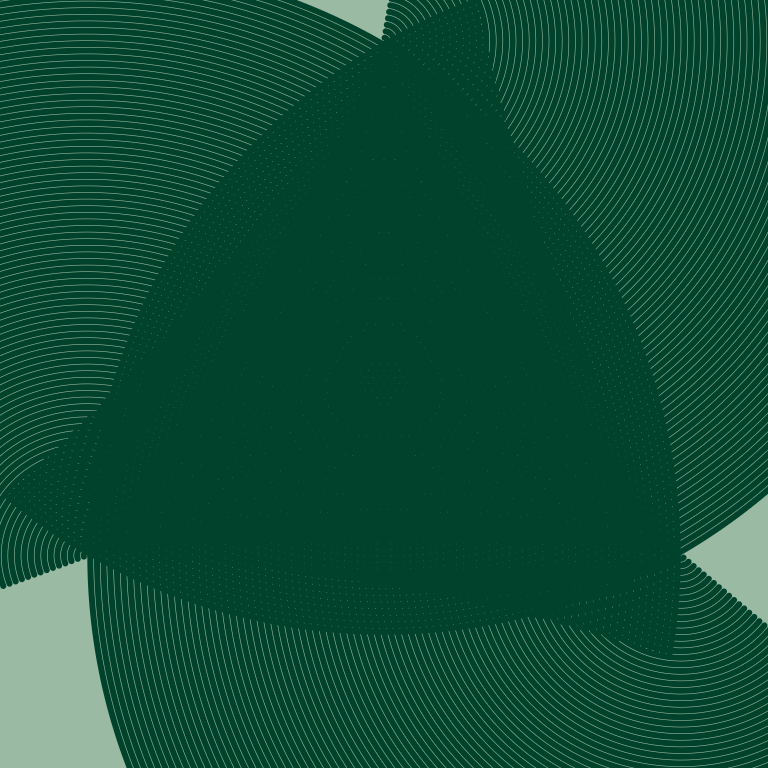
A WebGL 2 fragment shader for this background:

```glsl
#version 300 es
precision highp float;
// Three fans of concentric round-capped arcs, pivoting on the corners of a curved triangle.

uniform vec2 u_resolution;
out vec4 fragColor;

const float TAU = 6.2831853;
const float SIDE = 0.7734;         // triangle side, also the outer fan radius
const float RINGS = 90.0;          // arcs in each fan
const float GAP = 0.09;            // bare share of the ring pitch
const vec3 PALE = vec3(0.604, 0.729, 0.639);
const vec3 FOREST = vec3(0.004, 0.259, 0.173);

vec2 polar(float angle, float radius) {
    return radius * vec2(cos(angle), sin(angle));
}

// Signed distance to a round-capped arc running clockwise from the start angle
float arcDistance(vec2 p, float radius, float start, float sweep, float halfWidth) {
    float turn = mod(start - atan(p.y, p.x), TAU);
    float toArc = abs(length(p) - radius);
    float toCaps = min(distance(p, polar(start, radius)),
                       distance(p, polar(start - sweep, radius)));
    return (turn < sweep ? toArc : toCaps) - halfWidth;
}

// Share of the pixel left bare by one fan
float fanGaps(vec2 p, float start, float pixel) {
    float pitch = SIDE / RINGS;
    float halfWidth = 0.5 * pitch * (1.0 - GAP);
    float first = floor(length(p) / pitch - 0.5);
    float covered = 0.0;
    // Only the two nearest rings can touch this point
    for (int i = 0; i < 2; i++) {
        float ring = first + float(i);
        if (ring < 0.0 || ring >= RINGS) continue;
        float radius = (ring + 0.5) * pitch;
        float sweep = radians(209.7 - 9.0 * (1.0 - radius / SIDE));
        float d = arcDistance(p, radius, start, sweep, halfWidth);
        covered += clamp(0.5 - d / pixel, 0.0, 1.0);
    }
    return clamp(1.0 - covered, 0.0, 1.0);
}

void main() {
    float scale = min(u_resolution.x, u_resolution.y);
    vec2 p = (gl_FragCoord.xy - 0.5 * u_resolution) / scale;
    float pixel = 1.0 / scale;

    // The ground shows only where the gaps of all fans meet
    float bare = 1.0;
    for (int i = 0; i < 3; i++) {
        float turn = float(i) * TAU / 3.0;
        vec2 corner = polar(turn - radians(30.0), SIDE / sqrt(3.0));
        bare *= fanGaps(p - corner, turn - radians(40.0), pixel);
    }
    fragColor = vec4(mix(FOREST, PALE, bare), 1.0);
}
```
